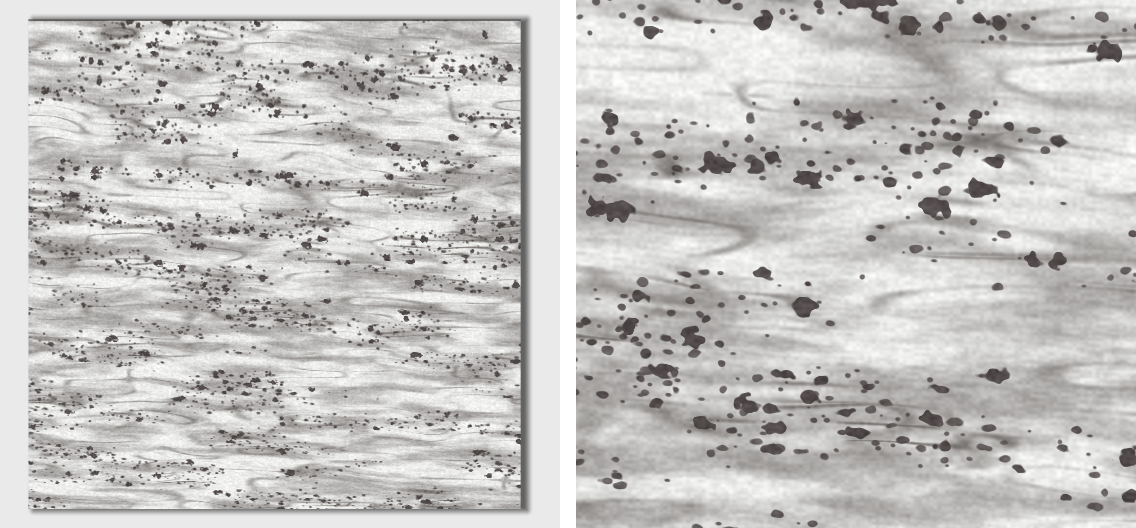
Left: the whole. Right: its middle third, enlarged.
Give the GLSL for this texture, as a WebGL 2 fragment shader.

```glsl
#version 300 es
precision highp float;
// A square slab of pale granite with streaked grey grain and dark mineral specks, on a light wall.

uniform vec2 u_resolution;
out vec4 fragColor;

// Layout, in units of canvas height
const vec2 SLAB_CENTER = vec2(0.520, 0.4995);
const vec2 SLAB_HALF = vec2(0.466, 0.4635);
const vec2 SHADOW_OFFSET = vec2(0.011, -0.001);
const float SHADOW_STRENGTH = 0.58;
const float TOP_EDGE = 0.0025;

// Colours
const vec3 WALL = vec3(0.915, 0.916, 0.914);
const vec3 WHITE_STONE = vec3(0.938, 0.942, 0.934);
const vec3 GREY_STONE = vec3(0.665, 0.655, 0.648);
const vec3 VEIN = vec3(0.42, 0.40, 0.39);
const vec3 SPECK = vec3(0.29, 0.26, 0.26);

// Grain
const float TILT = 0.055;
const vec2 STREAK_FREQ = vec2(9.0, 44.0);
const vec2 CLUSTER_FREQ = vec2(9.0, 30.0);
const float GRAIN_AMOUNT = 0.075;

// Specks: cell size, chance, smallest and largest radius
const vec4 LARGE_SPECKS = vec4(0.018, 0.50, 0.0022, 0.0068);
const vec4 SMALL_SPECKS = vec4(0.009, 0.42, 0.0010, 0.0029);

float hash(vec2 p) {
    return fract(sin(dot(p, vec2(127.1, 311.7))) * 43758.5);
}

float noise(vec2 p) {
    vec2 i = floor(p);
    vec2 f = fract(p);
    f = f * f * (3.0 - 2.0 * f);
    float low = mix(hash(i), hash(i + vec2(1.0, 0.0)), f.x);
    float high = mix(hash(i + vec2(0.0, 1.0)), hash(i + vec2(1.0)), f.x);
    return mix(low, high, f.y);
}

float fbm(vec2 p) {
    float sum = 0.0;
    float amp = 0.5;
    float total = 0.0;
    for (int i = 0; i < 4; i++) {
        sum += amp * noise(p);
        total += amp;
        amp *= 0.55;
        p = p * 2.03 + vec2(17.3, 9.1);
    }
    return sum / total;
}

float boxDistance(vec2 p, vec2 halfSize) {
    vec2 d = abs(p) - halfSize;
    return length(max(d, 0.0)) + min(max(d.x, d.y), 0.0);
}

// Where veins and specks gather
float cluster(vec2 q) {
    return smoothstep(0.35, 0.78, noise(q * CLUSTER_FREQ + 5.7));
}

// Thin lines along the middle level of a stretched noise
float veins(vec2 q, vec2 freq, float width) {
    return 1.0 - smoothstep(0.0, width, abs(noise(q * freq) - 0.5));
}

float specks(vec2 q, vec4 kind, float wobble, float px) {
    vec2 home = floor(q / kind.x);
    float cover = 0.0;
    for (int y = -1; y <= 1; y++) {
        for (int x = -1; x <= 1; x++) {
            vec2 cell = home + vec2(x, y);
            vec2 jitter = vec2(hash(cell + 3.1), hash(cell + 71.7));
            vec2 center = (cell + jitter) * kind.x;
            float present = step(hash(cell + 23.9), kind.y * cluster(center));
            float size = hash(cell + 47.3);
            float radius = mix(kind.z, kind.w, size * size);
            float squeeze = mix(0.55, 1.05, hash(cell + 91.3));
            float d = length((q - center) * vec2(squeeze, 1.0)) + wobble * radius;
            cover = max(cover, present * (1.0 - smoothstep(radius - px, radius + px, d)));
        }
    }
    return cover;
}

vec3 stone(vec2 p, float px) {
    // Grain grows finer toward the bottom and falls slightly to the right
    vec2 q = vec2(p.x, 1.45 * p.y - 0.325 * p.y * p.y + TILT * p.x);
    vec2 bend = vec2(noise(q * vec2(14.0, 30.0)), noise(q * vec2(11.0, 17.0) + 31.0)) - 0.5;
    vec2 flow = q + bend * vec2(0.05, 0.016);
    float gather = cluster(q);

    // Grey streaks and broad clouds
    float streak = fbm(flow * STREAK_FREQ);
    float cloud = noise(q * vec2(3.0, 6.0) + 12.0) - 0.5;
    float shade = smoothstep(0.32, 0.78, streak + 0.12 * cloud + 0.08 * (gather - 0.35));
    vec3 color = mix(WHITE_STONE, GREY_STONE, shade);

    // Fine and dark filaments
    float broken = smoothstep(0.35, 0.75, noise(q * vec2(22.0, 60.0) + 8.0));
    float fine = veins(flow, vec2(10.0, 52.0), 0.12) * (0.15 + 0.35 * broken);
    float dark = veins(flow + 4.0, vec2(13.0, 68.0), 0.16) * broken * gather * 0.8;
    color = mix(color, VEIN, max(fine, dark));

    // Crystal grain
    float grain = noise(q * vec2(190.0, 260.0)) + noise(q * 410.0) - 1.0;
    color += GRAIN_AMOUNT * grain;

    // Mineral specks with ragged rims
    float wobble = 1.1 * (noise(q * 240.0 + 3.0) - 0.5);
    float cover = max(specks(q, LARGE_SPECKS, wobble, px), 0.85 * specks(q, SMALL_SPECKS, wobble, px));
    return mix(color, SPECK + 0.08 * grain, 0.93 * cover);
}

void main() {
    float px = 1.0 / u_resolution.y;
    vec2 p = gl_FragCoord.xy * px;
    vec2 local = p - SLAB_CENTER;

    // Wall and soft shadow
    float shadow = 1.0 - smoothstep(-0.006, 0.014, boxDistance(local - SHADOW_OFFSET, SLAB_HALF));
    vec3 color = WALL * (1.0 - SHADOW_STRENGTH * shadow);

    // Slab with a dark upper rim
    float inside = 1.0 - smoothstep(-0.5 * px, 0.5 * px, boxDistance(local, SLAB_HALF));
    float rim = smoothstep(-px, px, local.y - SLAB_HALF.y + TOP_EDGE);
    vec3 slab = mix(stone(p, px), SPECK * 0.7, rim * 0.9);
    fragColor = vec4(clamp(mix(color, slab, inside), 0.0, 1.0), 1.0);
}
```
